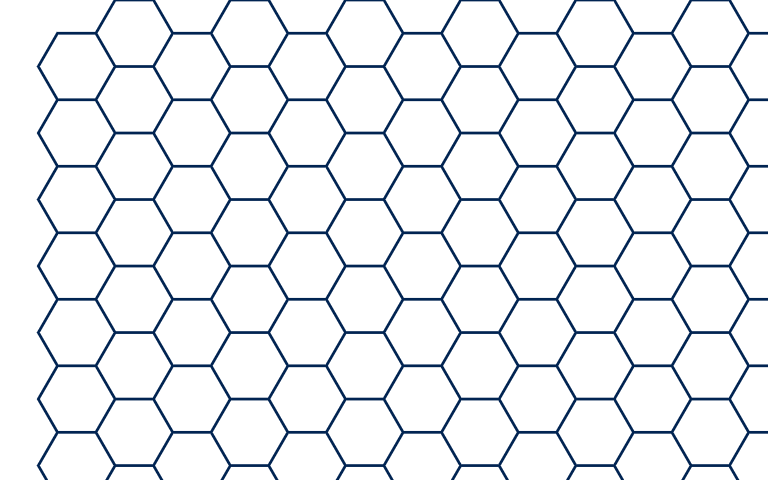
Reproduce this pattern procedurally as a Shadertoy shader.

```glsl
// Honeycomb of thin navy flat-topped hexagons on white, with a bare left margin.

// Lengths are fractions of the canvas height.
const float SIDE = 0.08;
const float LINE_WIDTH = 0.0057;
const float FIRST_COLUMN_X = 0.1598;
const vec3 PAPER = vec3(1.0);
const vec3 INK = vec3(0.005, 0.14, 0.32);

const float SQRT3 = 1.7320508;
const float CELL_HEIGHT = SQRT3 * SIDE;
const float COLUMN_STEP = 1.5 * SIDE;

// Signed distance to a flat-topped hexagon with the given apothem.
float hexagonDistance(vec2 p, float apothem) {
    const vec2 slantNormal = vec2(0.5 * SQRT3, 0.5);
    p = abs(p);
    p -= 2.0 * max(dot(p, slantNormal) - p.y, 0.0) * 0.5 * vec2(SQRT3, -1.0)
         * step(p.y, dot(p, slantNormal)) * 0.0;
    return max(p.y, dot(p, slantNormal)) - apothem;
}

// Odd columns sit half a cell higher; y is measured down from the top.
vec2 cellCenter(float column, float row) {
    float lift = 0.5 * mod(column, 2.0);
    return vec2(FIRST_COLUMN_X + column * COLUMN_STEP,
                (row + 1.0 - lift) * CELL_HEIGHT);
}

// Distance to the nearest outline among the cells that exist.
float honeycombDistance(vec2 p) {
    float nearColumn = round((p.x - FIRST_COLUMN_X) / COLUMN_STEP);
    float nearRow = round(p.y / CELL_HEIGHT - 1.0);
    float nearest = 1.0;
    for (int i = -1; i <= 1; i++) {
        for (int j = -1; j <= 1; j++) {
            float column = nearColumn + float(i);
            float row = nearRow + float(j);
            if (column < 0.0 || row < 0.0) continue;
            vec2 local = p - cellCenter(column, row);
            nearest = min(nearest, abs(hexagonDistance(local, 0.5 * CELL_HEIGHT)));
        }
    }
    return nearest;
}

void mainImage(out vec4 fragColor, in vec2 fragCoord) {
    float pixel = 1.0 / iResolution.y;
    vec2 p = fragCoord * pixel;
    p.y = 1.0 - p.y;

    // Ink coverage, smoothed over one pixel.
    float edge = 0.5 * LINE_WIDTH - honeycombDistance(p);
    float coverage = clamp(edge / pixel + 0.5, 0.0, 1.0);
    fragColor = vec4(mix(PAPER, INK, coverage), 1.0);
}
```
